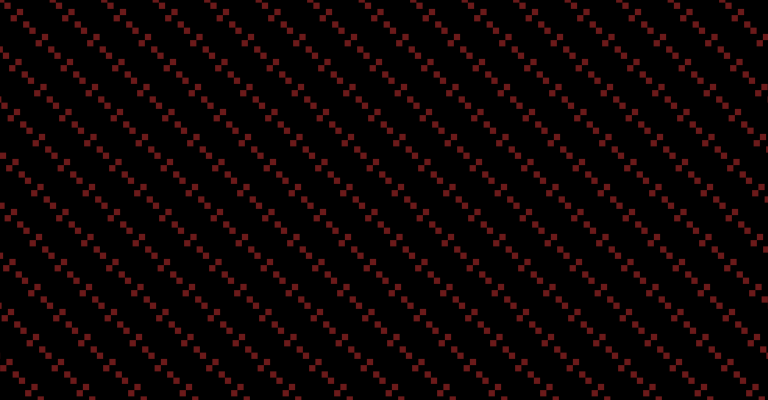
Reproduce this pattern procedurally as a Shadertoy shader.

```glsl
const vec2 CELLS = vec2(122.88, 64.0);   // square cells across and down the canvas
const vec2 START = vec2(3.2, 1.42);      // first dot centre and first row top, in cells
const float LINE_SPACING = 8.24;         // cells between neighbouring diagonals
const float ROWS_PER_STEP = 4.0;         // rows in one motif of the staircase
const float DOT_SIZE = 1.0;              // dot side, in cells
const vec3 BACKGROUND = vec3(0.0);
const vec3 DOT_COLOR = vec3(0.42, 0.10, 0.10);

// Horizontal place of the dot in a row: a kinked 45 degree staircase
float dotColumn(float row) {
    float phase = mod(row, ROWS_PER_STEP);
    float kink = phase < 0.5 ? 0.0 : (phase < 1.5 ? -2.0 : -1.0);
    return row + kink;
}

// Antialiased coverage of a square, with one pixel of edge smoothing
float squareCoverage(vec2 offset, vec2 pixel) {
    vec2 inside = 0.5 * DOT_SIZE - abs(offset);
    vec2 edge = clamp(inside / pixel + 0.5, 0.0, 1.0);
    return edge.x * edge.y;
}

void mainImage(out vec4 fragColor, in vec2 fragCoord) {
    vec2 uv = fragCoord / iResolution.xy;
    vec2 cell = vec2(uv.x, 1.0 - uv.y) * CELLS - START;
    vec2 pixel = CELLS / iResolution.xy;

    // Neighbouring rows contribute to the smoothed edges
    float coverage = 0.0;
    float nearestRow = floor(cell.y);
    for (int i = -1; i <= 1; i++) {
        float row = nearestRow + float(i);
        float across = cell.x - dotColumn(row);
        across -= LINE_SPACING * round(across / LINE_SPACING);
        coverage += squareCoverage(vec2(across, cell.y - row - 0.5), pixel);
    }

    fragColor = vec4(mix(BACKGROUND, DOT_COLOR, min(coverage, 1.0)), 1.0);
}
```
